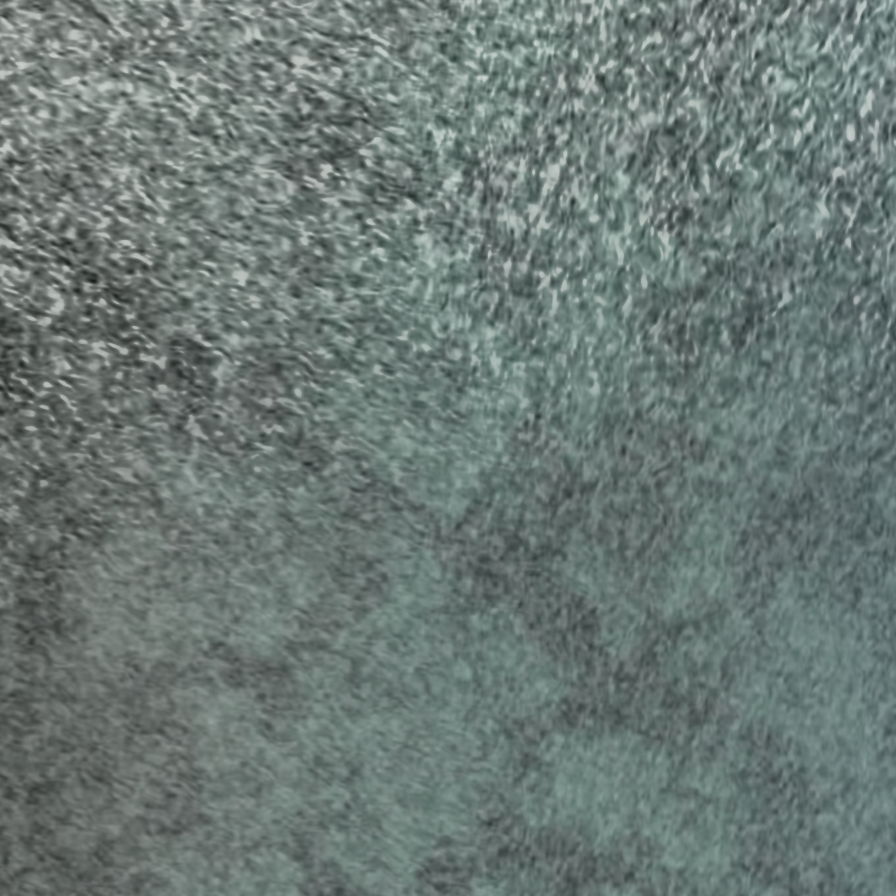
A Shadertoy shader for this texture:

```glsl
const vec3 DEEP_WEED = vec3(0.350, 0.390, 0.385);
const vec3 TEAL_SAND = vec3(0.440, 0.530, 0.505);
const vec3 BLUE_EDGE = vec3(0.38, 0.465, 0.48);
const vec3 SKY_SHEEN = vec3(0.61, 0.65, 0.63);
const vec3 GLINT = vec3(0.80, 0.82, 0.80);
const float BED_SCALE = 20.0;
const vec2 RIPPLE_SCALE = vec2(88.0, 175.0);
const float RIPPLE_BEND = 0.007;
const float LEFT_ANGLE = -0.50;
const float RIGHT_ANGLE = 1.20;
const float CALM_RELIEF = 0.26;
const float ROUGH_RELIEF = 0.60;
const float GRAIN_RELIEF = 0.11;

float hash(vec2 cell) {
    uvec2 h = uvec2(ivec2(cell)) * uvec2(1597u, 3812u) + uvec2(7919u, 104729u);
    uint n = (h.x ^ (h.y * 2741u)) * 277803u;
    n = (n ^ (n >> 15)) * 73244475u;
    n = (n ^ (n >> 13)) * 73244475u;
    return float((n ^ (n >> 16)) & 65535u) / 65535.0;
}

float noise(vec2 p) {
    vec2 i = floor(p), f = fract(p);
    f = f * f * (3.0 - 2.0 * f);
    float low = mix(hash(i), hash(i + vec2(1, 0)), f.x);
    float high = mix(hash(i + vec2(0, 1)), hash(i + vec2(1, 1)), f.x);
    return mix(low, high, f.y);
}

mat2 rotation(float angle) {
    float c = cos(angle), s = sin(angle);
    return mat2(c, -s, s, c);
}

float fbm(vec2 p) {
    float sum = 0.0, weight = 0.5;
    for (int i = 0; i < 4; i++) {
        sum += weight * noise(p);
        p = rotation(0.65) * p * 2.03 + 17.3;
        weight *= 0.6;
    }
    return sum;
}

// Short wavelets stretched along the given angle, centred on zero
float ripples(vec2 p, float angle) {
    vec2 bend = vec2(noise(p * 45.0), noise(p * 45.0 + 40.0)) - 0.5;
    vec2 q = rotation(angle) * p + RIPPLE_BEND * bend;
    float broad = noise(q * RIPPLE_SCALE);
    float fine = noise(rotation(0.35) * q * RIPPLE_SCALE * 1.45 + 9.0);
    return 0.6 * broad + 0.4 * fine - 0.5;
}

void mainImage(out vec4 fragColor, in vec2 fragCoord) {
    vec2 p = fragCoord / iResolution.xy;
    float drift = fbm(p * 6.0 + 60.0) - 0.54;

    // Zones of the surface: rough and shiny above, calm below
    float rough = smoothstep(0.40, 1.0, p.y + 0.20 * (1.0 - p.x) + 0.12 * drift);
    float sheen = smoothstep(0.52, 1.0, p.y + 0.25 * drift) * (1.0 - 0.5 * p.x);
    float leftShade = 1.0 - smoothstep(0.0, 0.25, p.x + 0.15 * drift);

    // Mottled sea bed seen through the water
    vec2 warp = vec2(noise(p * 40.0), noise(p * 40.0 + 30.0)) - 0.5;
    float patches = 0.75 * fbm(p * BED_SCALE + 0.6 * warp) + 0.3 * noise(p * 9.0 + 5.0);
    float bed = smoothstep(0.28, 0.82, patches);
    vec3 color = mix(DEEP_WEED, TEAL_SAND, bed);
    color = mix(color, BLUE_EDGE, 0.45 * smoothstep(0.70, 1.08, p.x));

    // Grey, darker water at the left
    float grey = dot(color, vec3(0.333));
    float greyness = 1.0 - smoothstep(0.0, 0.6, p.x + 0.2 * drift);
    color = mix(color, vec3(grey) * vec3(1.0, 1.02, 0.985), 0.75 * greyness);
    color *= 1.0 - 0.15 * leftShade * (1.0 - sheen);
    color = mix(color, SKY_SHEEN, 0.42 * sheen);

    // Wavelets turn from slanting at the left to steep at the right
    float turn = smoothstep(0.3, 0.75, p.x + 0.3 * drift);
    float wave = mix(ripples(p, LEFT_ANGLE), ripples(p, RIGHT_ANGLE), turn);
    wave /= sqrt(turn * turn + (1.0 - turn) * (1.0 - turn));
    float grain = noise(p * 170.0) - 0.5;
    float speckle = 1.0 - 0.35 * bed;
    color += wave * mix(CALM_RELIEF * speckle, ROUGH_RELIEF, rough);
    color += GRAIN_RELIEF * grain * speckle;

    // Sun glints on the crests, gathered in loose groups
    float groups = smoothstep(0.35, 0.75, fbm(p * 26.0 + 80.0));
    float crest = smoothstep(0.08, 0.30, wave + 0.15 * grain);
    color = mix(color, GLINT, 0.60 * crest * smoothstep(0.0, 0.75, rough) * groups);

    fragColor = vec4(clamp(color, 0.0, 1.0), 1.0);
}
```
